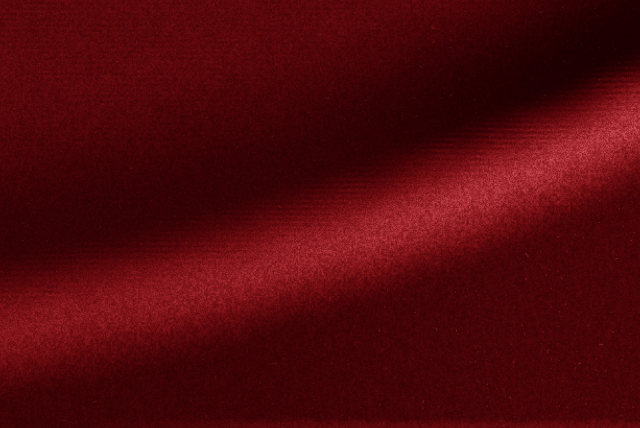
Write a Shadertoy shader that draws this texture.

```glsl
float hash(vec2 p) {
    vec3 q = fract(vec3(p.xyx) * 0.1031);
    q += dot(q, q.yzx + 33.33);
    return fract((q.x + q.y) * q.z);
}

float noise(vec2 p) {
    vec2 cell = floor(p), f = fract(p);
    f = f * f * (3.0 - 2.0 * f);
    float low = mix(hash(cell), hash(cell + vec2(1, 0)), f.x);
    float high = mix(hash(cell + vec2(0, 1)), hash(cell + vec2(1, 1)), f.x);
    return mix(low, high, f.y);
}

float fbm(vec2 p) {
    float sum = 0.0, gain = 0.5;
    for (int i = 0; i < 4; i++) {
        sum += gain * (noise(p) - 0.5);
        p = p * 2.03 + 17.0;
        gain *= 0.5;
    }
    return sum;
}

// Height of the curved crest of the fold
float crestHeight(float x) {
    return 0.23 + 0.18 * x + 0.097 * x * x;
}

// Horizontal pile rows broken into short dashes, signed around zero
float pileRows(vec2 p) {
    float sway = 0.5 * noise(p * vec2(4.0, 7.0));
    float dashes = noise(p * vec2(75.0, 78.0));
    float patches = smoothstep(0.25, 0.75, noise(p * vec2(9.0, 26.0) + 4.0));
    return sin(6.2832 * (p.y * 78.0 + sway)) * dashes * (0.35 + 0.65 * patches);
}

// Red level of the broad folds, before the fine grain
float foldTone(float x, float d) {
    float valley = mix(0.205, 0.11, smoothstep(0.6, 1.5, x));
    float upper = mix(valley, 0.35, smoothstep(0.22, 0.56, d));
    float lower = 0.235 + 0.05 * smoothstep(0.4, 1.4, x);
    float base = mix(lower, upper, smoothstep(-0.08, 0.17, d));
    float above = 1.0 - smoothstep(-0.01, 0.19, d);
    float below = smoothstep(-0.185, 0.0, d);
    float peak = mix(0.51, 0.68, smoothstep(0.0, 1.45, x));
    return mix(base, peak, above * below);
}

// Sparse short fibres, one candidate per cell
float lint(vec2 p, float density, float pixel) {
    vec2 cell = floor(p * density);
    vec2 center = 0.25 + 0.5 * vec2(hash(cell + 3.1), hash(cell + 8.7));
    vec2 q = fract(p * density) - center;
    float angle = 6.2832 * hash(cell + 21.3);
    vec2 along = vec2(cos(angle), sin(angle));
    float halfLength = 0.10 * pow(hash(cell + 40.9), 4.0);
    q -= along * clamp(dot(q, along), -halfLength, halfLength);
    float dist = length(q) / density;
    float present = step(0.72, hash(cell + 55.7));
    return present * (1.0 - smoothstep(0.0004, 0.0008 + 0.7 * pixel, dist));
}

void mainImage(out vec4 fragColor, in vec2 fragCoord) {
    vec2 p = fragCoord / iResolution.y;
    float pixel = 1.0 / iResolution.y;
    float d = p.y - crestHeight(p.x);

    // Pile rows, tufts and mottling roughen the edges of the light
    float rows = pileRows(p);
    float grain = noise(p * 410.0) - 0.5;
    float tufts = noise(p * vec2(215.0, 180.0) + 31.0) - 0.5;
    float rowZone = smoothstep(-0.02, 0.06, d) * (1.0 - smoothstep(0.14, 0.22, d));
    float mottling = fbm(p * vec2(9.0, 14.0));
    float roughD = d + 0.024 * mottling + 0.017 * rows * rowZone;
    roughD += 0.012 * tufts;
    float red = foldTone(p.x, roughD);

    // Faint rows on the upper cloth and fine broken columns on the lower cloth
    float upperZone = smoothstep(0.30, 0.55, d);
    float lowerZone = 1.0 - smoothstep(-0.20, -0.08, d);
    red += 0.028 * rows * upperZone;
    float columns = noise(p * vec2(160.0, 45.0) + 9.0) - 0.5;
    red += 0.022 * columns * lowerZone;
    red += 0.035 * mottling * upperZone;

    // Lit lower hem
    float hem = 1.0 - smoothstep(0.008, 0.030, p.y + 0.008 * noise(p * 60.0));
    red += 0.10 * hem * smoothstep(0.1, 0.7, p.x);

    // Velvet grain, stronger where the pile catches light
    red *= 1.0 + 0.30 * grain + 0.17 * tufts;

    // Dust and loose fibres
    float dust = lint(p, 24.0, pixel) + 0.6 * lint(p + 5.3, 47.0, pixel);
    float dustZone = 0.4 + 0.4 * smoothstep(0.5, 1.3, p.x) * lowerZone;
    float fleck = 0.17 * dust * dustZone;

    // Deep crimson turns rosier with brightness
    float cube = red * red * red;
    vec3 color = vec3(red, 0.6 * cube, 0.58 * cube + 0.05 * red);
    color += fleck * vec3(1.0, 0.65, 0.45);
    fragColor = vec4(clamp(color, 0.0, 1.0), 1.0);
}
```
